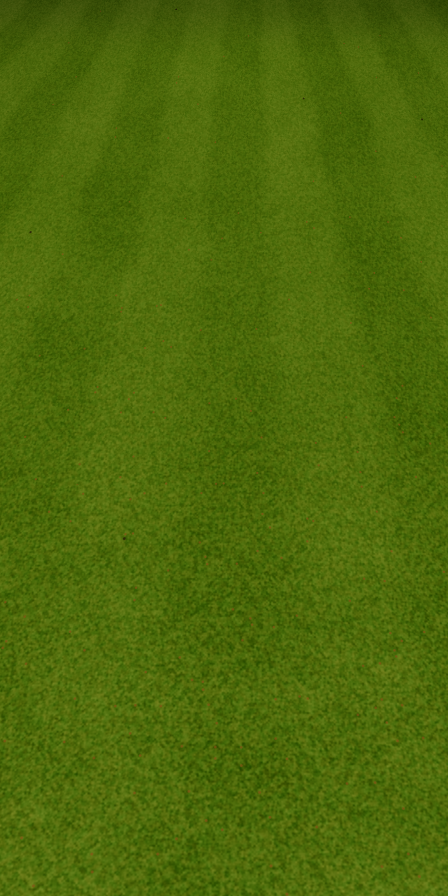
A WebGL 2 fragment shader for this texture:

```glsl
#version 300 es
precision highp float;

uniform vec2 u_resolution;
out vec4 fragColor;

float hash(vec2 p) {
  vec3 q = fract(vec3(p.xyx) * 0.1031);
  q += dot(q, q.yzx + 33.33);
  return fract((q.x + q.y) * q.z);
}

float noise(vec2 p) {
  vec2 i = floor(p), f = fract(p);
  f = f * f * (3.0 - 2.0 * f);
  return mix(mix(hash(i), hash(i + vec2(1, 0)), f.x),
             mix(hash(i + vec2(0, 1)), hash(i + vec2(1, 1)), f.x), f.y);
}

float fbm(vec2 p) {
  float sum = 0.0, amp = 0.5;
  for (int i = 0; i < 4; i++) {
    sum += amp * noise(p);
    p = mat2(1.6, 1.2, -1.2, 1.6) * p + 7.3;
    amp *= 0.5;
  }
  return sum / 0.9375;
}

// Mown bands that fan out from a vanishing point above the canvas
float mownStripes(vec2 p) {
  float slope = (p.x - 0.55) / (p.y + 0.487);
  float band = (slope - 0.057) / 0.15 + 0.35 * (fbm(p * 9.0) - 0.5);
  float blur = mix(0.5, 0.9, smoothstep(0.3, 1.6, p.y));
  return smoothstep(-blur, blur, sin(3.14159265 * band));
}

// Grass colour from shaded (0) to sunlit (1)
vec3 grassColor(float tone) {
  vec3 shade = vec3(0.222, 0.342, 0.008);
  vec3 middle = vec3(0.300, 0.417, 0.036);
  vec3 sunlit = vec3(0.375, 0.472, 0.082);
  return tone < 0.5 ? mix(shade, middle, max(tone, -0.5) * 2.0)
                    : mix(middle, sunlit, min(tone, 1.5) * 2.0 - 1.0);
}

// Soft dots in a random share of the cells
float specks(vec2 p, float share, float seed) {
  vec2 cell = floor(p);
  vec2 center = 0.25 + 0.5 * vec2(hash(cell + seed), hash(cell + seed + 41.0));
  float dotMask = 1.0 - smoothstep(0.06, 0.25, length(fract(p) - center));
  return dotMask * step(hash(cell + seed + 83.0), share);
}

void main() {
  // x runs 0..1, y runs 0..2 downward
  vec2 uv = gl_FragCoord.xy / u_resolution;
  vec2 p = vec2(uv.x, 2.0 * (1.0 - uv.y));

  // Turf coordinates whose cells grow toward the viewer
  float depth = p.y + 1.4;
  vec2 turf = vec2((p.x - 0.55) / depth, log(depth)) + 4.0;
  float near = smoothstep(0.0, 1.8, p.y);

  // Stripes and broad wear
  float tone = 0.51 + mix(0.27, 0.17, near) * (mownStripes(p) - 0.5);
  tone += 0.4 * (fbm(p * vec2(5.0, 6.5) + 2.0) - 0.5);
  tone += 0.24 * (fbm(p * 22.0 + 11.0) - 0.5);

  // Fine blades, turned so that no grid shows
  vec2 tilted = mat2(0.8, 0.6, -0.6, 0.8) * turf;
  float blades = 0.6 * noise(tilted * 480.0)
               + 0.4 * noise(turf * 720.0 + 19.0) - 0.5;
  tone += mix(0.8, 1.65, near) * blades;
  vec3 color = grassColor(tone);

  // Slight red and yellow drift between tufts
  float drift = noise(tilted * 330.0 + 57.0) - 0.5;
  color += vec3(0.04, -0.006, 0.0) * drift * (0.4 + near);

  // Dry orange bits, denser up close, and rare dark ones
  float dry = specks(turf * 160.0, mix(0.004, 0.04, near), 5.0);
  color = mix(color, vec3(0.52, 0.33, 0.08), 0.7 * dry);
  float dark = specks(turf * 130.0, 0.0004, 29.0);
  color = mix(color, vec3(0.13, 0.10, 0.02), 0.8 * dark);

  // Darker far edge and upper corners
  float corner = abs(p.x - 0.55) * (1.0 - smoothstep(0.0, 0.5, p.y));
  color *= mix(0.78, 1.0, smoothstep(-0.02, 0.14, p.y)) - 0.15 * corner;

  fragColor = vec4(clamp(color, 0.0, 1.0), 1.0);
}
```
